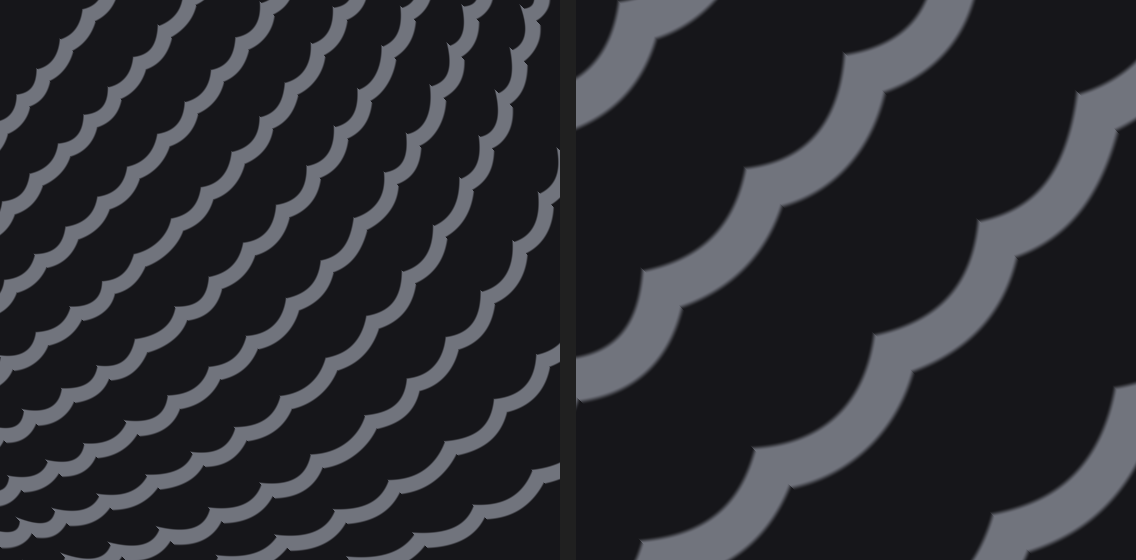
Left: the whole. Right: its middle third, enlarged.
Write a Shadertoy shader that draws this pattern.

```glsl
// Ten scalloped grey contour lines sweeping around the upper left corner.
// Each line is a bowed curve across the diagonal, with arcs that meet in
// cusps and vary a little; coverage comes from slope-corrected distance.

#define LINE_COUNT 10
#define FIRST_LINE 0.2044
#define LINE_STEP 0.1758
#define HALF_WIDTH 0.0134
#define EDGE_SOFTNESS 0.0020
#define SCALLOP_DEPTH 0.16
#define DEPTH_VARIATION 0.35
#define PITCH_JITTER 0.16
#define ARC_RADIUS 1.107
#define BACKGROUND vec3(0.088, 0.088, 0.102)
#define LINE_COLOUR vec3(0.443, 0.453, 0.490)

float hash(vec2 p) {
    vec3 q = fract(vec3(p.xyx) * vec3(0.1031, 0.1030, 0.0973));
    q += dot(q, q.yzx + 33.33);
    return fract((q.x + q.y) * q.z);
}

// Smooth one-dimensional noise, separate for every line
float wobble(float x, float seed) {
    float cell = floor(x);
    float f = smoothstep(0.0, 1.0, x - cell);
    return mix(hash(vec2(cell + 50.0, seed)), hash(vec2(cell + 51.0, seed)), f) - 0.5;
}

// Distance to one line; along and across are the diagonal coordinates
float lineDistance(float along, float across, float k) {
    // Bowed base curve: inner lines are straighter, outer ones tilt
    float t = k - 4.0;
    float tilt = -0.03 + t * (0.0035 + t * (0.002 + t * 0.00185));
    float bow = -min(0.0614 + 0.043 * k, 0.322);
    float base = FIRST_LINE + LINE_STEP * k - 0.018 * sin(k * 0.349);
    float curve = base + across * (tilt + bow * across);
    float slope = tilt + 2.0 * bow * across;

    // Scallops shorten towards both ends of the line
    float pitch = 0.0911 + 0.0085 * k;
    float bend = across / ARC_RADIUS;
    float phase = asin(bend) * ARC_RADIUS / pitch + 0.55 + 0.02 * k * (k + 1.0);
    phase += PITCH_JITTER * wobble(phase * 0.8, k + 7.0);
    float f = fract(phase);
    float variation = 1.0 + DEPTH_VARIATION * (hash(vec2(floor(phase) + 40.0, k)) - 0.5);
    float depth = SCALLOP_DEPTH * pitch * variation;
    curve += depth * 4.0 * f * (1.0 - f);
    slope += depth * 4.0 * (1.0 - 2.0 * f) / (pitch * sqrt(1.0 - bend * bend));

    return abs(along - curve) * inversesqrt(2.0 * (1.0 + slope * slope));
}

void mainImage(out vec4 fragColor, in vec2 fragCoord) {
    // Diagonal coordinates measured from the upper left corner
    vec2 p = fragCoord / iResolution.xy;
    p.y = 1.0 - p.y;
    float along = p.x + p.y;
    float across = p.x - p.y;

    float nearest = 1.0;
    for (int i = 0; i < LINE_COUNT; i++) {
        nearest = min(nearest, lineDistance(along, across, float(i)));
    }

    float edge = max(EDGE_SOFTNESS, 0.75 / min(iResolution.x, iResolution.y));
    float ink = 1.0 - smoothstep(HALF_WIDTH - edge, HALF_WIDTH + edge, nearest);
    fragColor = vec4(mix(BACKGROUND, LINE_COLOUR, ink), 1.0);
}
```
